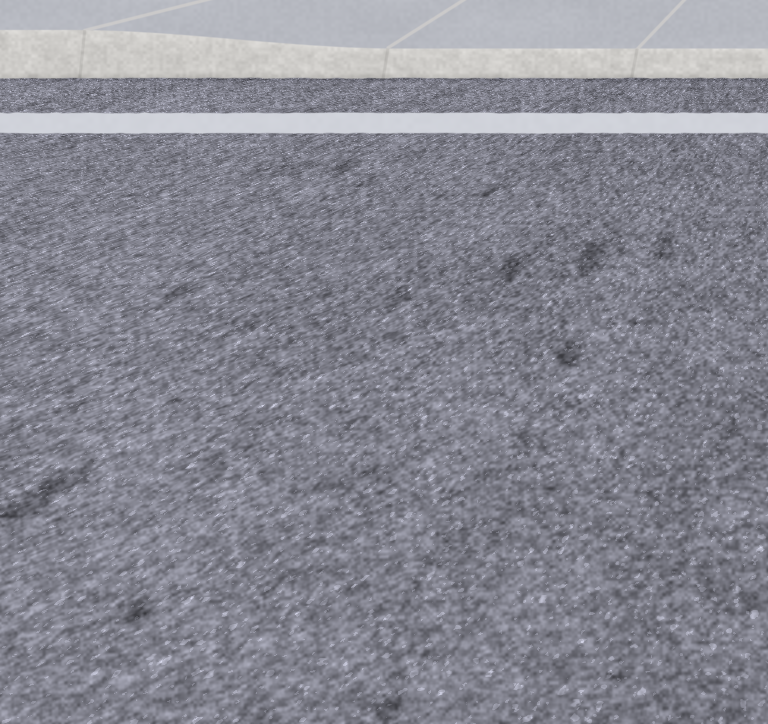
A Shadertoy shader for this texture:

```glsl
// Grey asphalt road with a painted white line, a pale stone kerb and slab paving
const vec2 VANISH = vec2(1.15, 1.1);

float hash(vec2 p) {
    return fract(sin(dot(p, vec2(127.1, 311.7))) * 43758.5453);
}

float noise(vec2 p) {
    vec2 i = floor(p), f = fract(p);
    f = f * f * (3.0 - 2.0 * f);
    return mix(mix(hash(i), hash(i + vec2(1, 0)), f.x),
               mix(hash(i + vec2(0, 1)), hash(i + vec2(1, 1)), f.x), f.y);
}

float fbm(vec2 p) {
    float sum = 0.0, amp = 0.5;
    for (int i = 0; i < 4; i++) {
        sum += amp * noise(p);
        p = mat2(1.6, 1.2, -1.2, 1.6) * p + 7.3;
        amp *= 0.5;
    }
    return sum / 0.9375;
}

float segment(vec2 p, vec2 a, vec2 b) {
    vec2 ab = b - a;
    return length(p - a - ab * clamp(dot(p - a, ab) / dot(ab, ab), 0.0, 1.0));
}

// Soft line: 1 on the segment, 0 beyond its width
float joint(vec2 p, vec2 a, vec2 b, float width) {
    return 1.0 - smoothstep(width * 0.4, width + 1.0 / iResolution.y, segment(p, a, b));
}

// Pale stone chips, one per jittered cell; some cells stay empty
float chips(vec2 g, float density) {
    vec2 cell = floor(g);
    float seed = hash(cell + 3.7);
    vec2 centre = 0.3 + 0.4 * vec2(hash(cell + 11.0), hash(cell + 23.0));
    float radius = 0.1 + 0.2 * hash(cell + 41.0);
    float d = length((fract(g) - centre) * vec2(1.2, 0.9)) + 0.3 * (noise(g * 6.0) - 0.5);
    return step(1.0 - density, seed) * (1.0 - smoothstep(radius * 0.5, radius, d));
}

// Dark worn patches: centre, then length and thickness, leaning to the vanishing point
float stains(vec2 p) {
    const vec4 patches[12] = vec4[12](
        vec4(0.815, 0.640, 0.030, 0.014), vec4(0.705, 0.628, 0.025, 0.013),
        vec4(0.785, 0.508, 0.022, 0.016), vec4(0.920, 0.662, 0.022, 0.012),
        vec4(0.675, 0.735, 0.018, 0.008), vec4(0.553, 0.591, 0.022, 0.010),
        vec4(0.060, 0.320, 0.100, 0.016), vec4(0.535, 0.018, 0.030, 0.018),
        vec4(0.485, 0.773, 0.028, 0.009), vec4(0.240, 0.590, 0.040, 0.008),
        vec4(0.725, 0.390, 0.022, 0.013), vec4(0.190, 0.155, 0.028, 0.014));
    float dark = 0.0;
    float ragged = 1.5 * (fbm(p * 65.0) - 0.5);
    for (int i = 0; i < 12; i++) {
        vec2 along = normalize(VANISH - patches[i].xy);
        vec2 d = p - patches[i].xy;
        vec2 q = vec2(dot(d, along), dot(d, vec2(-along.y, along.x))) / patches[i].zw;
        dark = max(dark, 1.0 - smoothstep(0.4, 1.2, length(q) + ragged));
    }
    return dark;
}

vec3 asphalt(vec2 p) {
    // Ground coordinates shrink and shear the grain towards the vanishing point
    float depth = VANISH.y - p.y;
    vec2 g = vec2((p.x - VANISH.x) / depth, 1.3 * log(depth));
    float tone = 0.492 + 0.10 * (fbm(g * 7.0) - 0.5);
    tone += 0.12 * (noise(g * 65.0) - 0.5);
    tone += 0.17 * (noise(g * 130.0 + 5.0) - 0.5);
    tone += 0.13 * (noise(p * 230.0) - 0.5);
    tone += 0.014 * (1.0 - smoothstep(0.2, 0.9, p.x)) - 0.012 * smoothstep(0.6, 1.0, p.x);
    // Scattered chips and small pits
    tone += 0.13 * chips(g * 38.0, 0.35) + 0.11 * chips(g * 75.0 + 9.0, 0.35);
    tone -= 0.07 * smoothstep(0.65, 0.82, fbm(g * 24.0 + 31.0));
    tone -= 0.15 * stains(p) * (0.7 + 0.3 * noise(p * 160.0));
    return tone * vec3(0.995, 1.0, 1.09);
}

vec3 paving(vec2 p) {
    vec3 col = vec3(0.715, 0.725, 0.755) + 0.035 * (fbm(p * vec2(9.0, 30.0)) - 0.5);
    col += 0.025 * (noise(p * 200.0) - 0.5);
    float seams = joint(p, vec2(0.117, 0.958), vec2(0.300, 1.004), 0.0022);
    seams = max(seams, joint(p, vec2(0.536, 0.934), vec2(0.645, 1.003), 0.0022));
    seams = max(seams, joint(p, vec2(0.880, 0.932), vec2(0.948, 1.003), 0.0022));
    return mix(col, vec3(0.82, 0.81, 0.80), 0.75 * seams);
}

vec3 kerb(vec2 p, float top) {
    vec3 col = vec3(0.805, 0.798, 0.785) + 0.10 * (fbm(p * vec2(45.0, 75.0)) - 0.5);
    col += 0.06 * (noise(p * 220.0) - 0.5);
    col += 0.03 * smoothstep(top - 0.010, top, p.y);
    col -= 0.07 * (1.0 - smoothstep(0.892, 0.902, p.y));
    // Upright gaps between the kerb stones
    float gaps = joint(p, vec2(0.110, 0.890), vec2(0.117, 0.958), 0.002);
    gaps = max(gaps, joint(p, vec2(0.529, 0.890), vec2(0.536, 0.934), 0.002));
    gaps = max(gaps, joint(p, vec2(0.872, 0.890), vec2(0.880, 0.932), 0.002));
    return col - 0.06 * gaps;
}

void mainImage(out vec4 fragColor, in vec2 fragCoord) {
    vec2 p = fragCoord / iResolution.y;
    float soft = 1.0 / iResolution.y;

    // Road with its painted line
    vec3 col = asphalt(p);
    float wobble = 0.0015 * (noise(p * 90.0) - 0.5);
    float stripe = 1.0 - smoothstep(-soft, soft, abs(p.y - 0.830 + wobble) - 0.014);
    col = mix(col, vec3(0.815, 0.825, 0.855) + 0.015 * (noise(p * 120.0) - 0.5), stripe);
    col -= 0.07 * smoothstep(0.885, 0.891, p.y);

    // Kerb, then the slabs behind it
    float top = mix(0.9586, 0.933, smoothstep(0.10, 0.55, p.x));
    col = mix(col, kerb(p, top), smoothstep(-soft, soft, p.y - 0.892 + wobble));
    col = mix(col, paving(p), smoothstep(-soft, soft, p.y - top));
    fragColor = vec4(clamp(col, 0.0, 1.0), 1.0);
}
```
